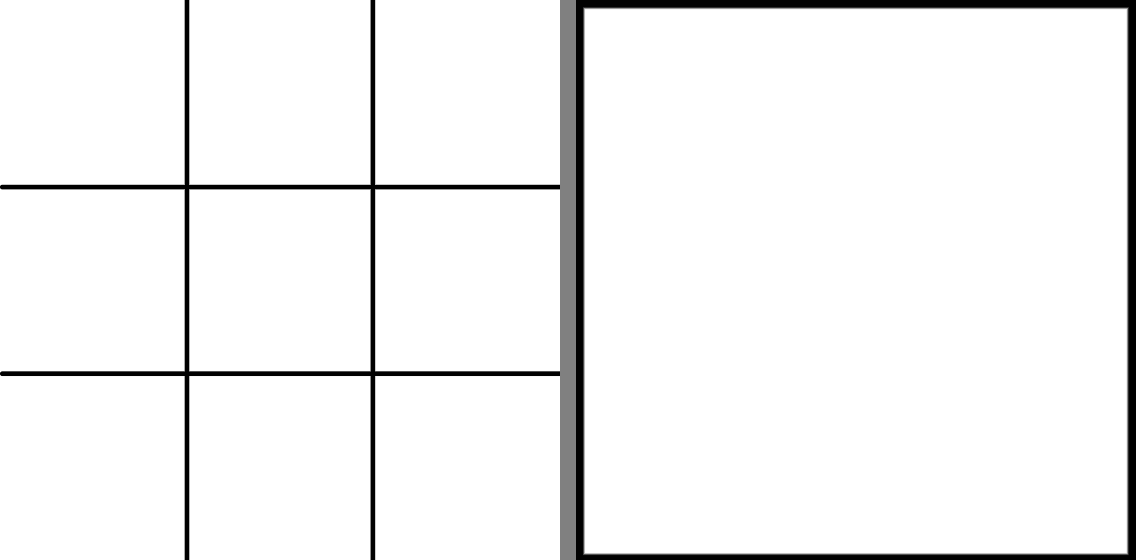
Left: the whole. Right: its middle third, enlarged.
This pattern is drawn by a three.js fragment shader. Its source:

```glsl
// Three by three grid of white cells parted by two upright and two level black lines.
// Each pair of lines is one distance field mirrored about the middle of the canvas;
// the level lines start at the left edge with round caps.
varying vec2 vUv;

// Distance from x to the nearer of two marks, placed evenly about a centre
float pairDistance(float x, float centre, float spacing) {
  return abs(abs(x - centre) - 0.5 * spacing);
}

void main() {
  // Upright lines run the full height
  float upright = pairDistance(vUv.x, 0.4999, 0.3320);

  // Level lines run off the right side and are rounded at the left
  float beforeStart = max(0.0042 - vUv.x, 0.0);
  float level = length(vec2(beforeStart, pairDistance(vUv.y, 0.4993, 0.3333)));

  // Stroke of constant half width with a soft edge
  float edge = min(upright, level) - 0.0042;
  float ink = 1.0 - smoothstep(-0.001, 0.001, edge);

  gl_FragColor = vec4(mix(vec3(1.0), vec3(0.005), ink), 1.0);
}
```
